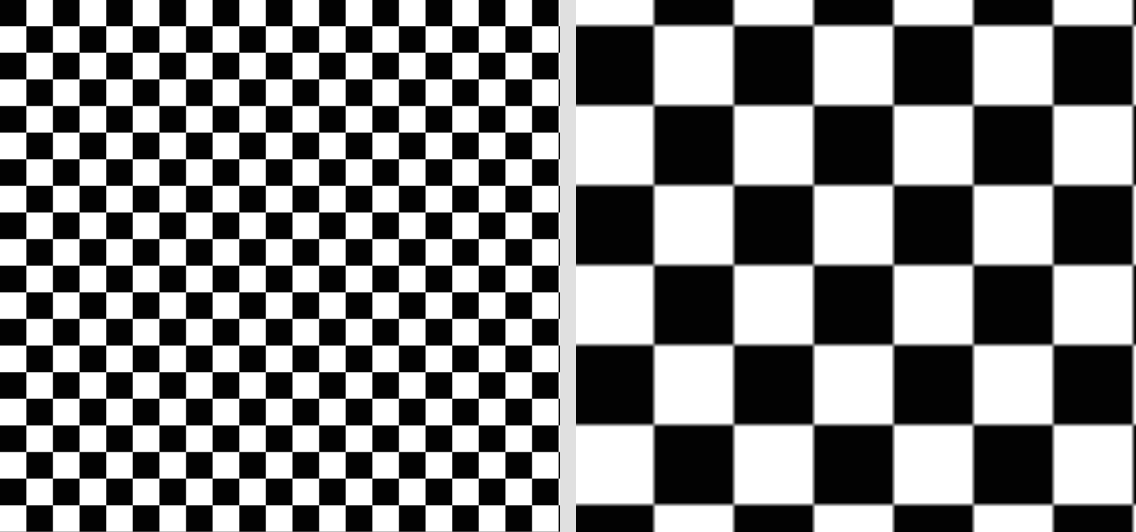
Left: the whole. Right: its middle third, enlarged.
Reproduce this pattern procedurally as a WebGL 1 fragment shader.

```glsl
precision highp float;
// Black and white checkerboard, about 21 squares across and 20 down, with slightly soft edges.

uniform vec2 u_resolution;

const float SQUARES_ACROSS = 21.04;
const vec2 GRID_OFFSET = vec2(0.011, -0.005); // in squares
const float EDGE_SOFTNESS = 0.05;             // in squares
const vec3 BLACK = vec3(0.008);
const vec3 WHITE = vec3(1.0);

// Signed distance to the nearest grid line: positive in even squares, negative in odd.
vec2 signedGridDistance(vec2 p) {
  return abs(mod(p - 0.5, 2.0) - 1.0) - 0.5;
}

// 1 on squares with an even index sum, 0 on the others, blended across edgeWidth.
float checker(vec2 p, float edgeWidth) {
  vec2 side = clamp(2.0 * signedGridDistance(p) / edgeWidth, -1.0, 1.0);
  return 0.5 + 0.5 * side.x * side.y;
}

void main() {
  float squaresPerPixel = SQUARES_ACROSS / u_resolution.x;
  vec2 p = gl_FragCoord.xy * squaresPerPixel + GRID_OFFSET;

  // Never let the edge get narrower than one pixel.
  float edgeWidth = max(EDGE_SOFTNESS, squaresPerPixel);
  gl_FragColor = vec4(mix(BLACK, WHITE, checker(p, edgeWidth)), 1.0);
}
```
